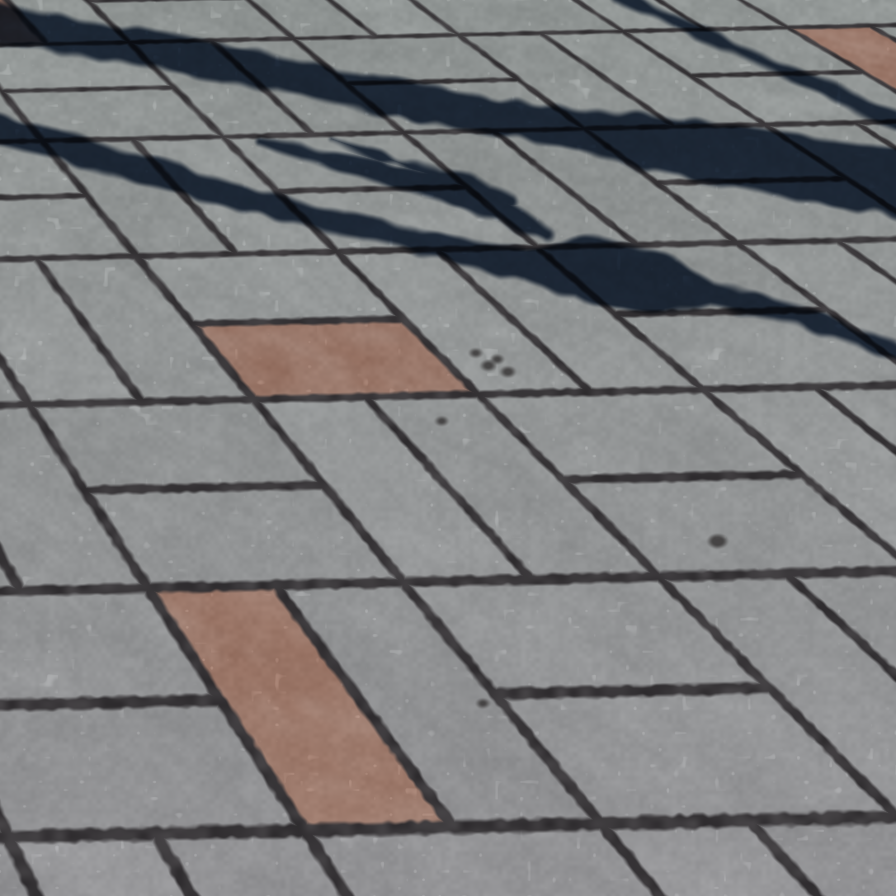
This texture is drawn by a WebGL 2 fragment shader. Its source:

```glsl
#version 300 es
precision highp float;
// Basket-weave stone paving seen in perspective, with a few terracotta bricks,
// worn joints and long ragged shadows. Canvas points are projected back onto the
// ground, where each unit cell holds two bricks of alternating direction.
uniform vec2 u_resolution;
out vec4 outColor;

// Shadow knots: x, y (downwards), half width; a negative width starts a new stroke
const vec3 UPPER_SHADOW[9] = vec3[](
  vec3(-0.02, 0.024, -0.021), vec3(0.20, 0.060, 0.020), vec3(0.52, 0.126, 0.021),
  vec3(0.65, 0.145, 0.021), vec3(0.73, 0.160, 0.033), vec3(1.02, 0.207, 0.038),
  vec3(0.69, -0.005, -0.006), vec3(0.83, 0.058, 0.008), vec3(1.02, 0.143, 0.011));
const vec3 LOWER_SHADOW[15] = vec3[](
  vec3(-0.02, 0.138, -0.017), vec3(0.31, 0.232, 0.014), vec3(0.495, 0.276, 0.013),
  vec3(0.586, 0.297, 0.019), vec3(0.66, 0.302, 0.038), vec3(0.73, 0.317, 0.034),
  vec3(0.795, 0.328, 0.014), vec3(0.90, 0.354, 0.012), vec3(1.02, 0.402, 0.008),
  vec3(0.29, 0.158, -0.004), vec3(0.43, 0.195, 0.012), vec3(0.52, 0.214, 0.019),
  vec3(0.61, 0.262, 0.009), vec3(0.37, 0.155, -0.003), vec3(0.57, 0.225, 0.008));
// Ground centres of the terracotta bricks
const vec2 RED_BRICKS[5] = vec2[](vec2(-0.75, 0.5), vec2(0.5, 2.25),
  vec2(3.5, 5.75), vec2(5.25, 4.5), vec2(0.25, 5.5));
// Small dark crumbs: x, y (downwards), radius
const vec3 CRUMBS[7] = vec3[](vec3(0.801, 0.604, 0.008), vec3(0.539, 0.785, 0.005),
  vec3(0.493, 0.470, 0.005), vec3(0.531, 0.394, 0.005), vec3(0.545, 0.408, 0.006),
  vec3(0.555, 0.401, 0.005), vec3(0.567, 0.415, 0.006));

float hash(vec2 p) {
  return fract(sin(dot(p, vec2(127.1, 311.7))) * 43758.5453);
}

float noise(vec2 p) {
  vec2 i = floor(p), f = fract(p);
  f = f * f * (3.0 - 2.0 * f);
  return mix(mix(hash(i), hash(i + vec2(1, 0)), f.x),
             mix(hash(i + vec2(0, 1)), hash(i + vec2(1, 1)), f.x), f.y);
}

// Signed distance to a stroke that tapers between two knots
float taper(vec2 p, vec3 a, vec3 b) {
  vec2 along = b.xy - a.xy;
  float t = clamp(dot(p - a.xy, along) / dot(along, along), 0.0, 1.0);
  return length(p - a.xy - along * t) - mix(abs(a.z), b.z, t);
}

float shadowDistance(vec2 p) {
  float d = 1.0;
  for (int i = 1; i < UPPER_SHADOW.length(); i++)
    if (UPPER_SHADOW[i].z > 0.0) d = min(d, taper(p, UPPER_SHADOW[i - 1], UPPER_SHADOW[i]));
  for (int i = 1; i < LOWER_SHADOW.length(); i++)
    if (LOWER_SHADOW[i].z > 0.0) d = min(d, taper(p, LOWER_SHADOW[i - 1], LOWER_SHADOW[i]));
  return d;
}

// Inverse perspective: canvas point to paving cells
vec2 toGround(vec2 p) {
  mat2 slope = mat2(0.3307, -0.0074, -0.1484 - 0.16 * p.x, -0.1654 - 0.16 * p.y);
  return inverse(slope) * (p - vec2(0.6706, 0.9193));
}

void main() {
  vec2 p = gl_FragCoord.xy / u_resolution;
  p.y = 1.0 - p.y;
  vec2 ground = toGround(p);
  float depth = 1.0 + 0.16 * ground.y;

  // Basket weave: two upright or two lying bricks in each cell
  vec2 cell = floor(ground);
  bool upright = mod(cell.x + cell.y, 2.0) > 0.5;
  vec2 halfSize = upright ? vec2(0.25, 0.5) : vec2(0.5, 0.25);
  vec2 local = mod(ground, 2.0 * halfSize) - halfSize;
  vec2 centre = ground - local;
  vec2 edge = halfSize - abs(local);

  // Stone tone with grain, stains and a slight change from brick to brick
  float tone = hash(floor(centre * 4.0 + 0.5)) - 0.5;
  float stain = noise(ground * 5.0) * 0.6 + noise(ground * 13.0) * 0.4 - 0.5;
  float grain = noise(p * 190.0) * 0.6 + noise(p * 85.0) * 0.4 - 0.5;
  vec3 color = mix(vec3(0.565, 0.585, 0.58), vec3(0.58, 0.58, 0.59), p.y);
  for (int i = 0; i < RED_BRICKS.length(); i++)
    if (distance(centre, RED_BRICKS[i]) < 0.1)
      color = vec3(0.61, 0.475, 0.42) + stain * vec3(0.03, 0.06, 0.07);
  color += 0.03 * tone + 0.05 * stain + 0.055 * grain;
  color += 0.07 * smoothstep(0.86, 1.0, noise(p * 110.0 + 7.0));

  // Crumbs and scuffs
  for (int i = 0; i < CRUMBS.length(); i++) {
    float d = length((p - CRUMBS[i].xy) * vec2(0.8, 1.1)) - CRUMBS[i].z;
    color = mix(color, vec3(0.2, 0.19, 0.19), 0.8 * smoothstep(0.003, -0.004, d));
  }

  // Joints with crumbling edges
  float gap = min(edge.x, edge.y) + 0.012 * (noise(p * 120.0) - 0.5);
  float joint = 1.0 - smoothstep(0.023 - 0.010 * depth, 0.023 + 0.010 * depth, gap);
  vec3 jointColor = vec3(0.225, 0.215, 0.225) + 0.1 * (noise(p * 75.0 + 3.0) - 0.5);
  color = mix(color, jointColor, joint);

  // Bluish shadows with ragged edges
  float d = shadowDistance(p) + 0.008 * (noise(p * 45.0) - 0.5);
  float shade = smoothstep(0.004, -0.005, d);
  color *= mix(vec3(1.0), vec3(0.19, 0.255, 0.35), shade);

  outColor = vec4(color, 1.0);
}
```
